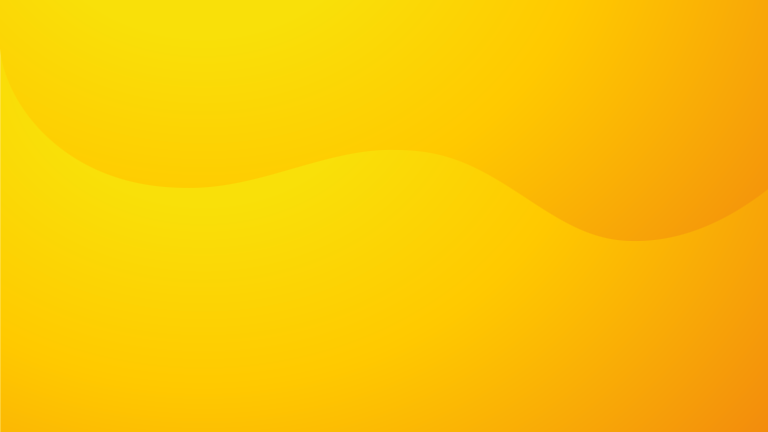
Give the GLSL for this background, as a Shadertoy shader.

```glsl
// Two layered yellow-to-orange gradients divided by one smooth flowing wave.

const vec3 LEMON = vec3(0.975, 0.88, 0.035);
const vec3 GOLD  = vec3(1.00, 0.79, 0.00);
const vec3 AMBER = vec3(0.95, 0.54, 0.05);
const vec3 PALE  = vec3(1.00, 0.93, 0.55);

// Colour ramp over the distance from a glow centre
vec3 warmRamp(float d) {
    const float lemonEnd = 0.22;
    const float goldAt = 0.505;
    const float amberAt = 0.95;
    float toGold = clamp((d - lemonEnd) / (goldAt - lemonEnd), 0.0, 1.0);
    float toAmber = clamp((d - goldAt) / (amberAt - goldAt), 0.0, 1.1);
    return mix(mix(LEMON, GOLD, toGold), AMBER, pow(toAmber, 1.06));
}

// Elliptical glow measured in canvas widths
vec3 glow(vec2 p, vec2 centre) {
    const float verticalStretch = 0.675;
    return warmRamp(length((p - centre) * vec2(1.0, verticalStretch)));
}

// Ease from 0 to 1 with a steeper middle than smoothstep
float steepEase(float t) {
    float cubic = t * t * (3.0 - 2.0 * t);
    float quintic = t * t * t * (t * (6.0 * t - 15.0) + 10.0);
    return mix(cubic, quintic, 0.5);
}

// Height of the wave: steep curved drop, two eased spans, parabolic rise
float waveHeight(float x) {
    const vec2 dip = vec2(0.247, 0.565);
    const vec2 crest = vec2(0.508, 0.653);
    const vec2 trough = vec2(0.827, 0.442);
    if (x < dip.x) {
        float t = pow(1.0 - x / dip.x, 2.2);
        return dip.y + 0.331 * (1.0 - pow(max(1.0 - t, 0.0), 0.58));
    }
    if (x < crest.x) {
        float t = pow((x - dip.x) / (crest.x - dip.x), 1.03);
        return mix(dip.y, crest.y, smoothstep(0.0, 1.0, t));
    }
    if (x < trough.x) {
        float t = pow((x - crest.x) / (trough.x - crest.x), 1.12);
        return mix(crest.y, trough.y, steepEase(t));
    }
    float t = (x - trough.x) / (1.0 - trough.x);
    return trough.y + 0.12 * t * t;
}

void mainImage(out vec4 fragColor, in vec2 fragCoord) {
    vec2 p = fragCoord / iResolution.xy;

    // The same glow, placed higher for the back layer
    vec3 upper = glow(p, vec2(0.265, 1.25));
    vec3 lower = glow(p, vec2(0.265, 0.861));

    // Thin pale rim on the left side of the front layer
    float rim = 1.0 - smoothstep(0.0, 0.002, p.x);
    lower = mix(lower, PALE, 0.5 * rim);

    // Smooth wave edge
    float side = waveHeight(p.x) - p.y;
    float cover = clamp(0.5 + side / max(fwidth(side), 1e-5), 0.0, 1.0);

    fragColor = vec4(mix(upper, lower, cover), 1.0);
}
```
